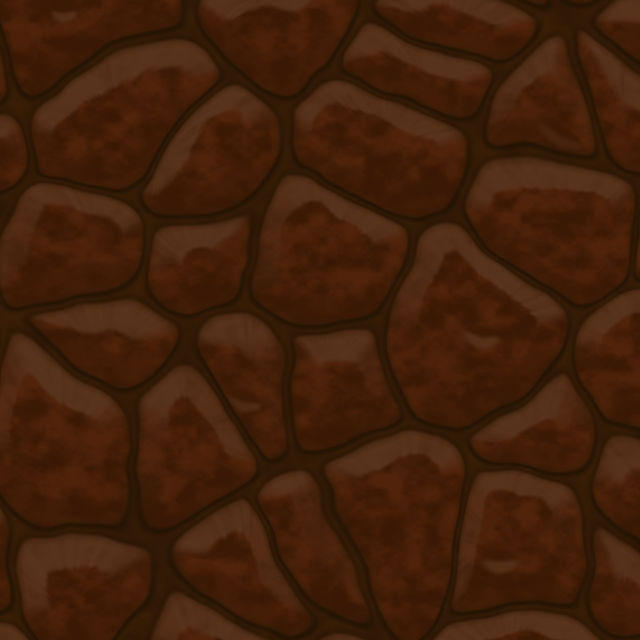
A Shadertoy shader for this texture:

```glsl
// Wall of rounded brown stones set in dark mortar, lit softly from above.
// A weighted Voronoi diagram with smoothly joined borders gives the stones;
// its border distance and outward direction shade bevels, rims and shadows.

const vec2 CELL_SIZE = vec2(0.228, 0.172);
const float MORTAR_HALF_WIDTH = 0.0075;
const float CORNER_SOFTNESS = 0.010;

const vec3 MORTAR = vec3(0.207, 0.105, 0.020);
const vec3 SHADOW = vec3(0.138, 0.074, 0.010);
const vec3 FACE_DARK = vec3(0.226, 0.095, 0.018);
const vec3 FACE_LIGHT = vec3(0.318, 0.138, 0.040);
const vec3 BEVEL_LIGHT = vec3(0.342, 0.197, 0.108);

struct Stone {
    float border;   // distance to the cell border
    vec2 outward;   // direction towards the nearest border
    vec2 local;     // position relative to the stone's centre
    vec2 id;
};

vec2 hash2(vec2 p) {
    vec3 q = fract(p.xyx * vec3(0.1031, 0.1030, 0.0973));
    q += dot(q, q.yzx + 33.33);
    return fract((q.xx + q.yz) * q.zy);
}

float noise(vec2 p) {
    vec2 i = floor(p);
    vec2 f = fract(p);
    f = f * f * (3.0 - 2.0 * f);
    float low = mix(hash2(i).x, hash2(i + vec2(1, 0)).x, f.x);
    float high = mix(hash2(i + vec2(0, 1)).x, hash2(i + vec2(1, 1)).x, f.x);
    return mix(low, high, f.y);
}

float fbm(vec2 p) {
    float sum = 0.0;
    float weight = 0.5;
    for (int i = 0; i < 4; i++) {
        sum += weight * noise(p);
        p = p * 2.03 + 17.3;
        weight *= 0.5;
    }
    return sum / 0.9375;
}

vec2 warp(vec2 p, float frequency, float amount) {
    vec2 q = p * frequency;
    return p + amount * (vec2(noise(q), noise(q + 41.7)) - 0.5);
}

vec2 site(vec2 cell) {
    return (cell + 0.5 + 0.84 * (hash2(cell + 71.0) - 0.5)) * CELL_SIZE;
}

float siteWeight(vec2 cell) {
    return 0.015 * hash2(cell + 23.0).x;
}

Stone findStone(vec2 p) {
    vec2 home = floor(p / CELL_SIZE);
    vec2 id = home;
    float best = 1e3;
    for (int y = -2; y <= 2; y++)
    for (int x = -2; x <= 2; x++) {
        vec2 cell = home + vec2(x, y);
        vec2 offset = p - site(cell);
        float power = dot(offset, offset) - siteWeight(cell);
        if (power < best) { best = power; id = cell; }
    }
    vec2 centre = site(id);
    vec2 outward = vec2(0);
    float total = 0.0;
    for (int y = -2; y <= 2; y++)
    for (int x = -2; x <= 2; x++) {
        if (x == 0 && y == 0) continue;
        vec2 cell = id + vec2(x, y);
        vec2 span = site(cell) - centre;
        float gap = max(length(span), 0.01);
        vec2 normal = span / gap;
        float shift = (siteWeight(id) - siteWeight(cell)) / (2.0 * gap);
        float edge = 0.5 * gap + shift - dot(p - centre, normal);
        float influence = exp(-edge / CORNER_SOFTNESS);
        outward += normal * influence;
        total += influence;
    }
    return Stone(-CORNER_SOFTNESS * log(total), outward / total, p - centre, id);
}

// Shallow oval chip: dark at its upper lip, light on its lower slope.
vec3 addChip(vec3 colour, vec2 p, float amount) {
    vec2 q = warp(p, 30.0, 0.02) / vec2(0.034, 0.023);
    float mask = amount * (1.0 - smoothstep(0.6, 1.1, length(q)));
    vec3 slope = mix(BEVEL_LIGHT, FACE_DARK, smoothstep(-0.25, 0.3, q.y));
    return mix(colour, slope, 0.8 * mask);
}

vec3 shadeStone(Stone stone, float height, vec2 p) {
    vec2 random = hash2(stone.id + 5.0);
    vec2 radial = stone.local / max(length(stone.local), 0.001);
    float streak = noise(radial * 13.0 + stone.id * 7.0) - 0.5;
    streak *= smoothstep(0.02, 0.07, length(stone.local));
    float mottle = fbm(p * vec2(34.0, 44.0));

    float tone = smoothstep(0.2, 0.8, mottle) + 1.0 * stone.local.y;
    vec3 colour = mix(FACE_DARK, FACE_LIGHT, clamp(tone, 0.0, 1.0));
    colour = addChip(colour, stone.local + vec2(0.01, 0.022), step(0.87, random.y));

    // Flat bevel with a slightly wavering inner edge
    float waver = 0.014 * (noise(p * 22.0 + 9.0) - 0.5) + 0.004 * streak;
    float width = mix(0.034, 0.046, random.x) + waver;
    float bevel = 1.0 - smoothstep(width - 0.005, width + 0.004, height);
    float light = smoothstep(-0.1, 0.7, stone.outward.y - 0.12 * stone.outward.x);
    float ridges = 0.5 * streak * (1.2 - 0.6 * light);
    float grain = 0.94 + 0.4 * (mottle - 0.5) + ridges;
    colour = mix(colour, BEVEL_LIGHT, bevel * light * clamp(grain, 0.0, 1.05));

    float under = bevel * smoothstep(0.1, 0.9, -stone.outward.y);
    colour = mix(colour, FACE_DARK, 0.5 * under);
    float rim = 1.0 - smoothstep(0.0, 0.011, height);
    return mix(colour, MORTAR, 0.4 * rim);
}

vec3 shadeMortar(Stone stone, float height, vec2 p) {
    float contact = smoothstep(-0.011, -0.001, height);
    float below = smoothstep(0.4, -0.7, stone.outward.y);
    vec3 colour = MORTAR * (0.84 + 0.32 * fbm(p * 34.0));
    return mix(colour, SHADOW, contact * mix(0.4, 1.0, below));
}

void mainImage(out vec4 fragColor, in vec2 fragCoord) {
    vec2 p = fragCoord / iResolution.y;
    vec2 bent = warp(warp(p, 6.5, 0.055), 25.0, 0.009);
    Stone stone = findStone(bent);
    float height = stone.border - MORTAR_HALF_WIDTH;
    float coverage = smoothstep(-0.003, 0.003, height);
    vec3 colour = mix(shadeMortar(stone, height, p), shadeStone(stone, height, p), coverage);
    fragColor = vec4(colour, 1.0);
}
```
